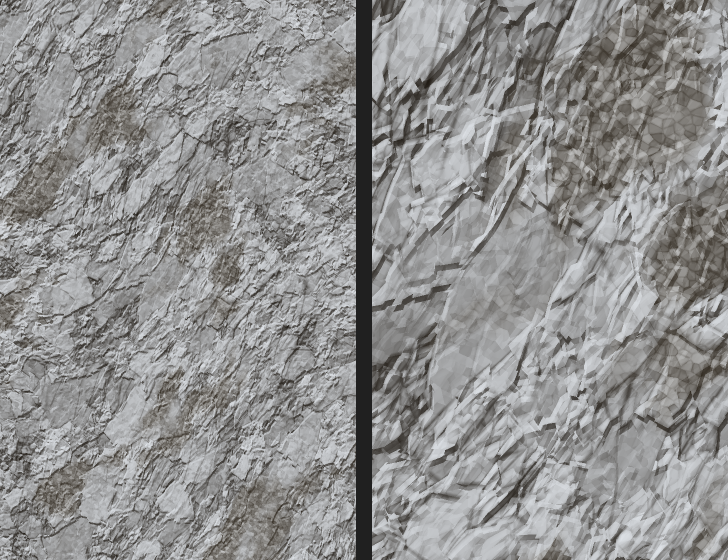
Left, the full canvas; right, a detail of the centre.
This texture is drawn by a Shadertoy shader. Its source:

```glsl
// Weathered face of fractured grey limestone: small angular shards leaning along a diagonal grain.
// Nested cellular noise breaks blocks into smaller shards, lit from above as a stepped relief;
// layered sines bend the grain and place pockets of brown crumbly dirt and steep fractures.

#define GRAIN_ANGLE 0.85
#define STRETCH 1.6
#define BLOCKS 18.0
#define SPLIT 2.1
#define WARP 0.016
#define CHIPPING 0.006
#define CRACK_WIDTH 0.003
#define CRACK_DEPTH 0.25
#define RELIEF 0.78
#define LEDGE 0.0032
#define DIRT_LEVEL 0.28
#define BASE_TONE 0.655

mat2 turn(float a) {
    float c = cos(a), s = sin(a);
    return mat2(c, -s, s, c);
}

vec2 hash2(vec2 p) {
    vec3 a = fract(p.xyx * vec3(0.1031, 0.1030, 0.0973));
    a += dot(a, a.yzx + 33.33);
    return fract((a.xx + a.yz) * a.zy);
}

float layeredSines(vec2 p) {
    float sum = 0.0, amp = 0.5;
    for (int i = 0; i < 5; i++) {
        p = turn(1.9) * p * 1.7 + 2.3;
        sum += amp * sin(p.x + 1.3 * sin(p.y));
        amp *= 0.6;
    }
    return sum;
}

// Cellular noise: xy = offset from the cell centre, z = distance to the border, w = cell value
vec4 cells(vec2 p) {
    vec2 base = floor(p), offset = vec2(0.0), nearestId = base;
    float nearest = 9.0, second = 9.0;
    for (int y = -1; y <= 1; y++)
    for (int x = -1; x <= 1; x++) {
        vec2 id = base + vec2(x, y);
        vec2 d = p - id - hash2(id);
        float dist = length(d);
        if (dist < nearest) {
            second = nearest;
            nearest = dist;
            offset = d;
            nearestId = id;
        } else {
            second = min(second, dist);
        }
    }
    return vec4(offset, second - nearest, hash2(nearestId + 31.7).x);
}

// Bent coordinates with x along the rock grain, shifted chip by chip for jagged edges
vec2 grainSpace(vec2 p) {
    vec2 q = p + WARP * vec2(layeredSines(p * 5.0), layeredSines(p * 5.0 + 7.0));
    q.y += 0.05 * sin(7.0 * p.x + 2.0 * p.y);
    q = turn(GRAIN_ANGLE) * q * vec2(1.0 / STRETCH, 1.0);
    float chip = cells(q * 95.0 + 5.0).w;
    return q + CHIPPING * (hash2(chip * vec2(713.0, 389.0)) - 0.5);
}

// Nested shards: x = height, y = tone, z = crack
vec3 shards(vec2 q) {
    vec3 rock = vec3(0.0);
    float broken = 1.0, freq = BLOCKS;
    for (int i = 0; i < 4; i++) {
        float level = float(i);
        vec4 c = cells(q * freq + 17.0 * level);
        vec2 facet = hash2(c.w * vec2(931.0, 577.0));
        float crack = 1.0 - smoothstep(0.0, CRACK_WIDTH * freq, c.z);
        rock.x += broken * (0.36 - 0.03 * level) * (c.w - 0.5 + 1.7 * dot(c.xy, facet - 0.5));
        rock.y += broken * (0.10 + 0.04 * level) * (c.w - 0.5);
        rock.z = max(rock.z, broken * crack * (1.0 - 0.16 * level));
        broken *= mix(0.3, 1.0, step(0.18 + 0.12 * level, facet.x));
        freq *= SPLIT;
    }
    return rock;
}

vec3 rockFace(vec2 p) {
    vec2 q = grainSpace(p);
    vec3 rock = shards(q);
    vec4 crumb = cells(p * turn(0.5) * vec2(150.0, 190.0));

    // Ledges: shadow under protruding shards, light on their upper rims
    float above = shards(grainSpace(p + vec2(-0.4, 1.0) * LEDGE)).x;
    float shade = clamp(RELIEF * (rock.x - above), -0.28, 0.16);
    float gaps = mix(0.25, 1.0, smoothstep(-0.3, 0.4, layeredSines(q * 28.0)));
    float tone = BASE_TONE + rock.y + shade - CRACK_DEPTH * rock.z * gaps;
    tone += 0.10 * (crumb.w - 0.5) + 0.02 * layeredSines(p * 3.0);

    // Steep thin fractures that come and go
    vec2 steep = turn(1.25) * p + 0.007 * layeredSines(p * 8.0);
    float line = 1.0 - smoothstep(0.0, 0.10, cells(steep * vec2(5.0, 32.0)).z);
    tone -= 0.15 * line * smoothstep(0.0, 0.5, layeredSines(p * 9.0 + 3.0));

    // Crumbly dirt in the hollows
    float hollow = layeredSines(q * 11.0 + 1.0) - 0.8 * rock.y;
    float dirt = 0.75 * smoothstep(DIRT_LEVEL, DIRT_LEVEL + 0.4, hollow);
    float soil = 0.45 + 0.24 * (crumb.w - 0.5) + 0.8 * shade;
    soil -= 0.10 * (1.0 - smoothstep(0.0, 0.3, crumb.z));
    tone = mix(tone, soil, dirt);

    // Soft limits of light and dark, then warm darks and cool lights
    tone -= 0.6 * max(tone - 0.74, 0.0);
    tone += 0.55 * max(0.31 - tone, 0.0);
    vec3 tint = (tone - 0.55) * vec3(0.0, 0.05, 0.11);
    return tone + tint + dirt * vec3(0.014, 0.002, -0.018);
}

void mainImage(out vec4 fragColor, in vec2 fragCoord) {
    // Four samples per pixel smooth the shard edges
    vec3 color = vec3(0.0);
    for (int i = 0; i < 4; i++) {
        vec2 jitter = vec2(i % 2, i / 2) * 0.5 - 0.25;
        color += rockFace((fragCoord + jitter) / iResolution.y);
    }
    fragColor = vec4(color / 4.0, 1.0);
}
```
